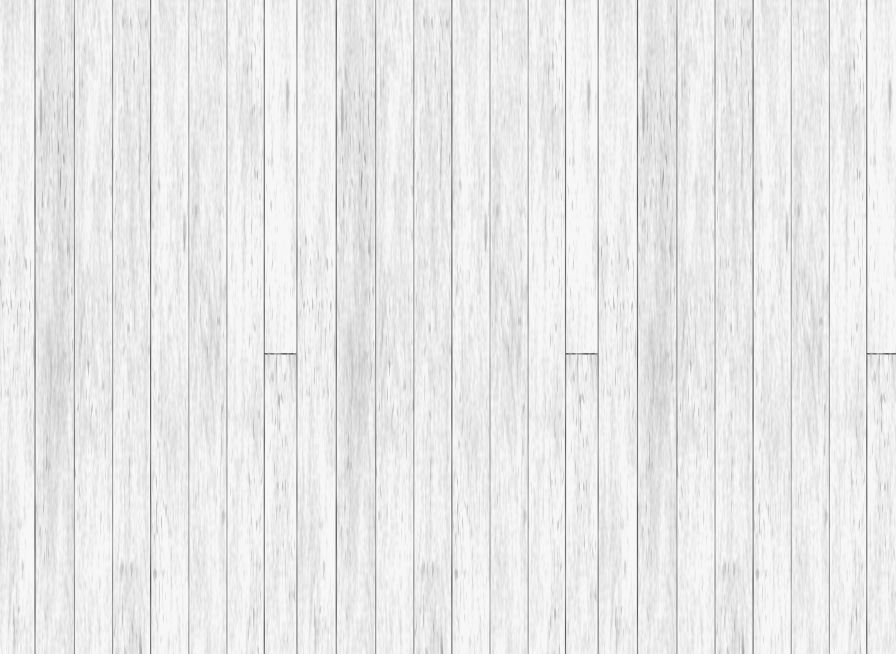
Give the GLSL for this texture, as a Shadertoy shader.

```glsl
// Whitewashed vertical floorboards: a group of eight boards (seven wide, one narrow
// with a butt joint) repeats across the canvas. Each board seeds stretched gradient
// noise for fibres, pores, veins and stains, with nested arches for growth rings.

const float TILE = 0.3362;         // group width, share of canvas width
const float TILE_SHIFT = 0.0048;   // part of the first group cut off at the left
const float JOINT_Y = 0.459;       // height of the butt joint
const float SEAM_HALF = 0.0020;    // half width of a seam, share of the group
const float JOINT_HALF = 0.0011;   // half width of the joint, share of canvas height
const float BEVEL = 0.012;         // reach of the pale edge beside a seam
const float STREAK_AMOUNT = 0.070;
const float GRAIN_AMOUNT = 0.050;
const float FIBRE_AMOUNT = 0.060;
const float PORE_AMOUNT = 0.150;
const float VEIN_AMOUNT = 0.050;
const float RING_AMOUNT = 0.050;
const float STAIN_AMOUNT = 0.200;
const float WHITE_LIMIT = 0.968;
const vec3 PAINT = vec3(1.0);
const vec3 GAP = vec3(0.36);
const int LAST = 7;                // index of the narrow board
const float EDGE[9] = float[9](0.0, 0.1305, 0.2614, 0.388, 0.5143, 0.641, 0.7676, 0.8916, 1.0);
const float BOARD_TONE[8] = float[8](0.941, 0.917, 0.937, 0.925, 0.942, 0.929, 0.947, 0.966);
const float SEAM_DEPTH[8] = float[8](0.75, 0.95, 0.70, 0.65, 0.95, 0.50, 0.60, 0.90);

vec2 hash2(vec2 p) {
    vec3 q = fract(p.xyx * vec3(0.1031, 0.1030, 0.0973));
    q += dot(q, q.yzx + 33.33);
    return fract((q.xx + q.yz) * q.zy);
}

float cornerSlope(vec2 cell, vec2 offset) {
    float angle = 6.2832 * hash2(cell).x;
    return dot(vec2(cos(angle), sin(angle)), offset);
}

float gradientNoise(vec2 p) {
    vec2 i = floor(p), f = fract(p);
    vec2 w = f * f * f * (f * (f * 6.0 - 15.0) + 10.0);
    vec2 e = vec2(1.0, 0.0);
    return mix(mix(cornerSlope(i, f), cornerSlope(i + e, f - e), w.x),
               mix(cornerSlope(i + e.yx, f - e.yx), cornerSlope(i + 1.0, f - 1.0), w.x), w.y);
}

// Coverage of a line; lines thinner than a pixel fade instead of vanishing.
float lineCover(float dist, float halfWidth, float pixel) {
    float w = max(halfWidth, 0.5 * pixel);
    return clamp((w - abs(dist)) / pixel + 0.5, 0.0, 1.0) * halfWidth / w;
}

// Thin, nested, upward pointing arches of the growth rings.
float growthRings(float across, float y, vec2 seed) {
    float a = across - 0.5 + 0.3 * (hash2(seed).x - 0.5);
    float warp = 0.05 * gradientNoise(vec2(across * 3.0, y * 5.0) + seed);
    float wave = 0.5 + 0.5 * sin(6.2832 * 9.0 * (y + 1.2 * a * a + warp));
    float mask = smoothstep(0.0, 0.35, gradientNoise(vec2(across, y * 3.0) + seed.yx));
    return wave * wave * wave * mask * (1.0 - smoothstep(0.25, 0.5, abs(a)));
}

// Brightness of the painted wood; x is measured in groups, y in canvas heights.
float woodTone(vec2 p, float across, int board, vec2 seed) {
    float tone = BOARD_TONE[board] + 0.012 * (0.5 - p.y);
    float sway = 0.006 * gradientNoise(vec2(across, p.y * 4.0) + seed);
    vec2 g = vec2(p.x + sway, p.y);
    tone += STREAK_AMOUNT * gradientNoise(g * vec2(27.0, 3.5) + seed);
    tone += GRAIN_AMOUNT * gradientNoise(g * vec2(70.0, 7.0) + seed * 1.7);
    tone += FIBRE_AMOUNT * gradientNoise(g * vec2(135.0, 24.0) + seed * 2.3);
    tone += FIBRE_AMOUNT * gradientNoise(g * vec2(160.0, 90.0) + seed * 3.7);
    tone -= RING_AMOUNT * growthRings(across, p.y, seed);

    // Sparse crisp pores and thin veins, stronger where the paint has worn
    float wear = max(0.0, 0.5 + 1.5 * gradientNoise(g * vec2(14.0, 3.0) + seed * 3.1));
    float pore = gradientNoise(g * vec2(130.0, 30.0) + seed * 2.9);
    float vein = abs(gradientNoise(g * vec2(32.0, 3.0) + seed * 5.3));
    tone -= PORE_AMOUNT * wear * smoothstep(0.24, 0.50, pore);
    tone -= VEIN_AMOUNT * wear * (1.0 - smoothstep(0.0, 0.06, vein));

    // Rare narrow stains, and the one heavily worn board
    float stain = gradientNoise(g * vec2(52.0, 8.0) + seed * 4.3);
    tone -= STAIN_AMOUNT * smoothstep(0.40, 0.65, stain);
    if (board == 1) {
        float upper = smoothstep(0.30, 0.50, p.y) * (1.0 - smoothstep(0.80, 1.0, p.y));
        vec2 q = (vec2(across, p.y) - vec2(0.45, 0.44)) / vec2(0.26, 0.11);
        tone -= 0.020 * upper;
        tone -= exp(-dot(q, q)) * (0.03 + 0.18 * abs(gradientNoise(g * vec2(75.0, 9.0))));
    }
    return tone;
}

void mainImage(out vec4 fragColor, in vec2 fragCoord) {
    vec2 uv = fragCoord / iResolution.xy;
    vec2 pixel = vec2(1.0 / (TILE * iResolution.x), 1.0 / iResolution.y);

    // Locate the board and the place across it
    float x = fract((uv.x + TILE_SHIFT) / TILE);
    int board = 0;
    for (int i = 1; i <= LAST; i++) board += int(step(EDGE[i], x));
    float left = EDGE[board], right = EDGE[board + 1];
    float across = (x - left) / (right - left);
    bool narrow = board == LAST;
    bool lowerPiece = narrow && uv.y < JOINT_Y;
    vec2 seed = 17.3 * vec2(board + 1, 2 * board + 3) + (lowerPiece ? 61.7 : 0.0);

    float edge = min(x - left, right - x);
    float tone = woodTone(vec2(x, uv.y), across, board, seed);
    if (lowerPiece) tone -= 0.025 + 0.15 * exp((uv.y - JOINT_Y) / 0.04 - edge / 0.012);

    // Seams with pale edges, uneven along their length
    int seam = (board + int(step(0.5, across))) % 8;
    float uneven = 0.95 + 0.5 * gradientNoise(vec2(float(seam) * 5.7, uv.y * 14.0));
    float gap = lineCover(edge, SEAM_HALF, pixel.x) * SEAM_DEPTH[seam] * uneven;
    tone += 0.025 * (1.0 - smoothstep(SEAM_HALF, BEVEL, edge));

    // Butt joint, uneven in depth
    float joint = lineCover(uv.y - JOINT_Y, JOINT_HALF, pixel.y);
    if (narrow) gap = max(gap, joint * (0.8 + 0.6 * gradientNoise(vec2(x * 90.0, 8.3))));

    vec3 color = mix(PAINT * clamp(tone, 0.55, WHITE_LIMIT), GAP, clamp(gap, 0.0, 1.0));
    fragColor = vec4(color, 1.0);
}
```
